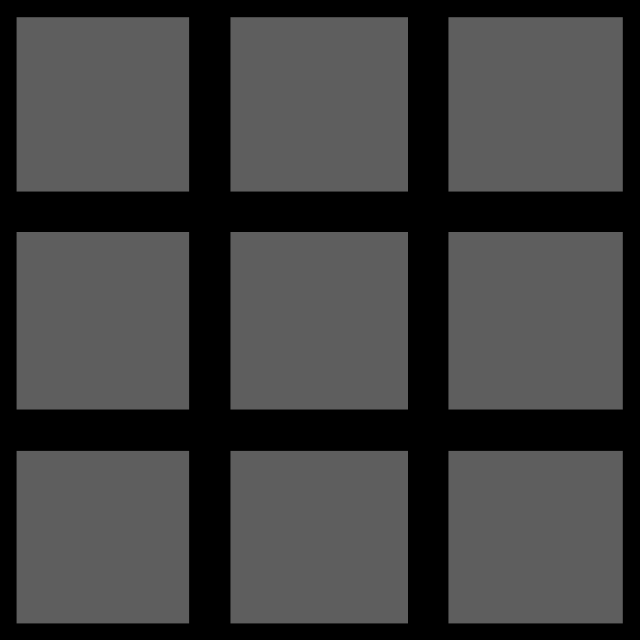
Write a WebGL 2 fragment shader that draws this pattern.

```glsl
#version 300 es
precision highp float;
// Three by three flat grey squares on black, set in a wide even grid.
// Each third of the canvas holds one square; its edges are softened by
// pixel coverage, and the middle row and column are slightly larger.

uniform vec2 u_resolution;
out vec4 fragColor;

// Share of the pixel that lies inside the square, taken along each axis
float squareCoverage(vec2 offset, vec2 halfSize, float pixel) {
    vec2 inside = clamp((halfSize - abs(offset)) / pixel + 0.5, 0.0, 1.0);
    return inside.x * inside.y;
}

void main() {
    float side = min(u_resolution.x, u_resolution.y);
    vec2 uv = gl_FragCoord.xy / u_resolution;

    // Cell index counted from the middle: -1, 0 or 1 on each axis
    vec2 cell = clamp(floor(uv * 3.0), 0.0, 2.0) - 1.0;
    vec2 center = 0.4988 + 0.3381 * cell;

    // Outer squares are a little smaller, those at lower left the most
    vec2 halfSize = 0.1387 - 0.0032 * abs(cell) + 0.0007 * cell;

    float coverage = squareCoverage(uv - center, halfSize, 1.0 / side);
    vec3 squareGrey = vec3(0.369);
    fragColor = vec4(squareGrey * coverage, 1.0);
}
```
